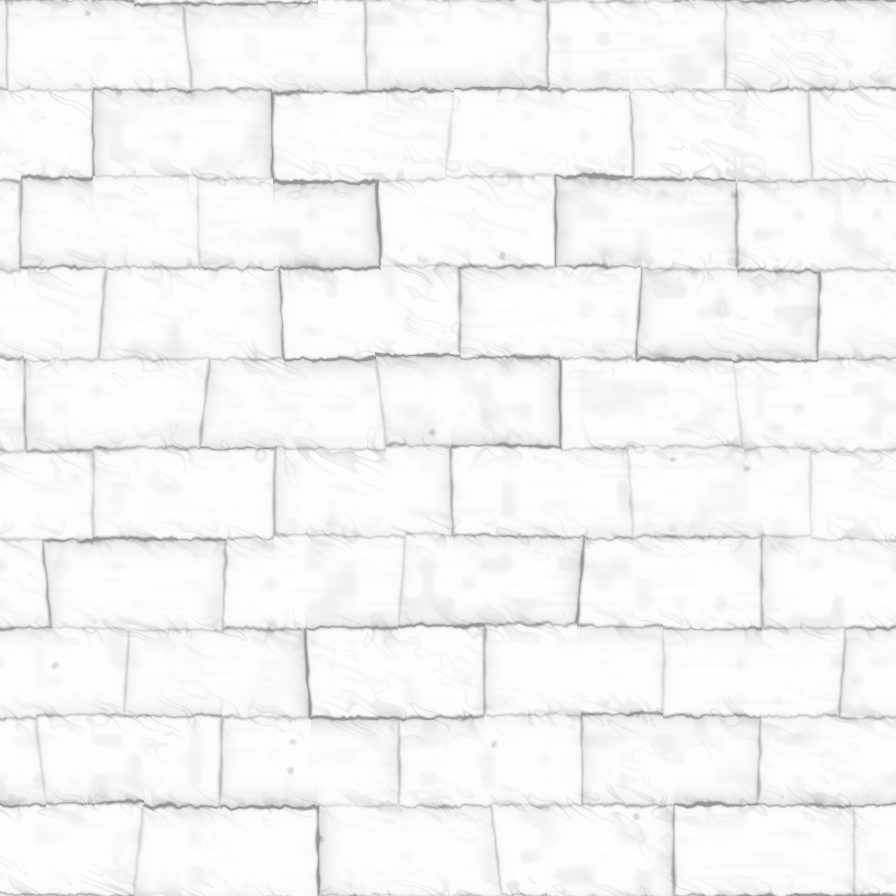
This texture map is drawn by a Shadertoy shader. Its source:

```glsl
const vec2 GRID = vec2(5.0, 10.0);       // bricks across, courses up
const float COURSE_OFFSET[10] = float[10](
    0.77, 0.24, 0.71, 0.25, 0.52, 0.13, 0.57, 0.105, 0.52, 0.05);
const vec3 PAINT = vec3(0.994);
const float JOINT_WIDTH = 0.0019;        // canvas units
const float SHADOW_REACH = 0.009;
const float FLAKE_REACH = 0.011;
const float RAGGED = 0.0036;
const float LEAN = 0.030;                // brick units
const float SHIFT = 0.045;
const float TILT = 0.040;

float hash(vec2 p) {
    return fract(sin(dot(p, vec2(127.1, 311.7))) * 43758.55);
}

float noise(vec2 p) {
    vec2 i = floor(p), f = fract(p);
    f = f * f * (3.0 - 2.0 * f);
    return mix(mix(hash(i), hash(i + vec2(1, 0)), f.x),
               mix(hash(i + vec2(0, 1)), hash(i + vec2(1, 1)), f.x), f.y);
}

// Random value of a brick, wrapped so the wall tiles
float brickHash(vec2 id, float seed) {
    return hash(mod(id, GRID) + seed * 17.3);
}

float courseOffset(float row) {
    return COURSE_OFFSET[int(mod(row, GRID.y))];
}

// Position of the upright joint on the left of a brick
float uprightJoint(vec2 id, float y) {
    float shift = 2.0 * brickHash(id, 1.0) - 1.0;
    float lean = 2.0 * brickHash(id, 2.0) - 1.0;
    return id.x + courseOffset(id.y) + 0.012 * shift
         + 2.0 * LEAN * lean * lean * lean * (y - id.y - 0.5);
}

vec2 brickAt(vec2 p, float row) {
    float col = floor(p.x - courseOffset(row) + 0.5);
    vec2 id = vec2(col, row);
    return p.x < uprightJoint(id, p.y) ? id - vec2(1, 0) : id;
}

float bedShift(vec2 id, float x) {
    float along = x - courseOffset(id.y) - id.x - 0.5;
    return SHIFT * (brickHash(id, 3.0) - 0.5) + TILT * (brickHash(id, 4.0) - 0.5) * along;
}

// Height of the bed joint under a course, stepped by the bricks it touches
float bedJoint(vec2 p, float row) {
    return row + bedShift(brickAt(p, row), p.x) + bedShift(brickAt(p, row - 1.0), p.x);
}

// Thin crack plus a soft shadow on the more recessed brick
float jointShade(float dist, vec2 id, vec2 neighbour, float wear, float pixel) {
    float relief = brickHash(neighbour, 5.0) - brickHash(id, 5.0);
    float width = max(JOINT_WIDTH * (0.65 + 0.7 * wear), 0.6 * pixel);
    float crack = (0.08 + 0.36 * abs(relief)) * (0.55 + 0.75 * wear);
    float shadow = 0.02 + 0.16 * max(relief, 0.0);
    return crack * exp(-dist * dist / (width * width)) + shadow * exp(-dist / SHADOW_REACH);
}

// Chipped ridges running down to the right
float flakes(vec2 uv) {
    vec2 along = vec2(0.84 * uv.x - 0.54 * uv.y, 0.54 * uv.x + 0.84 * uv.y);
    float n = noise(along * vec2(38.0, 130.0) + 2.0 * noise(uv * 45.0));
    return smoothstep(0.56, 0.66, n) * (1.0 - smoothstep(0.66, 0.90, n));
}

// Rare small pits, one candidate per cell
float pits(vec2 uv) {
    vec2 cell = floor(uv * 26.0);
    vec2 centre = 0.3 + 0.4 * vec2(hash(cell + 3.1), hash(cell + 8.7));
    float dist = length(fract(uv * 26.0) - centre) + 0.08 * (noise(uv * 300.0) - 0.5);
    return step(0.975, hash(cell + 5.5)) * (1.0 - smoothstep(0.02, 0.15, dist));
}

void mainImage(out vec4 fragColor, in vec2 fragCoord) {
    vec2 uv = fragCoord / iResolution.xy;
    float pixel = 1.0 / min(iResolution.x, iResolution.y);

    // Ragged joint outlines
    vec2 rough = vec2(noise(uv * 75.0 + 9.0), noise(uv * vec2(100.0, 60.0))) - 0.5;
    rough.y += 0.6 * (noise(uv * vec2(240.0, 150.0)) - 0.5);
    vec2 p = (uv + RAGGED * rough * vec2(0.55, 1.0)) * GRID;

    // Brick under this point and its neighbours
    float row = floor(p.y + 0.5);
    if (p.y < bedJoint(p, row)) row -= 1.0;
    vec2 id = brickAt(p, row);
    vec2 right = id + vec2(1, 0);
    float toLeft = abs(p.x - uprightJoint(id, p.y)) / GRID.x;
    float toRight = abs(uprightJoint(right, p.y) - p.x) / GRID.x;
    float toBottom = abs(p.y - bedJoint(p, row)) / GRID.y;
    float toTop = abs(bedJoint(p, row + 1.0) - p.y) / GRID.y;

    // Joints
    float wear = noise(uv * 48.0 + 4.0);
    float shade = jointShade(toLeft, id, id - vec2(1, 0), wear, pixel);
    shade = max(shade, jointShade(toRight, id, right, wear, pixel));
    shade = max(shade, 1.15 * jointShade(toBottom, id, brickAt(p, row - 1.0), wear, pixel));
    shade = max(shade, 1.15 * jointShade(toTop, id, brickAt(p, row + 1.0), wear, pixel));

    // Chips by the beds, a few scratches and streaks on the faces
    float chipped = brickHash(id, 6.0);
    float nearBed = exp(-min(toBottom, toTop) / FLAKE_REACH);
    float patches = smoothstep(0.5, 0.8, noise(uv * 17.0 + 2.0));
    shade += flakes(uv) * (0.11 * nearBed + 0.035 * chipped * patches);
    float streak = noise(uv * vec2(16.0, 190.0) + 6.0);
    shade += 0.014 * (1.0 - chipped) * smoothstep(0.55, 0.9, streak);

    // Smudges and pits
    float smudge = smoothstep(0.62, 0.95, noise(uv * 46.0 + 30.0));
    shade += 0.04 * smudge * (0.3 + brickHash(id, 7.0)) + 0.14 * pits(uv);

    fragColor = vec4(PAINT * (1.0 - min(shade, 0.4)), 1.0);
}
```
